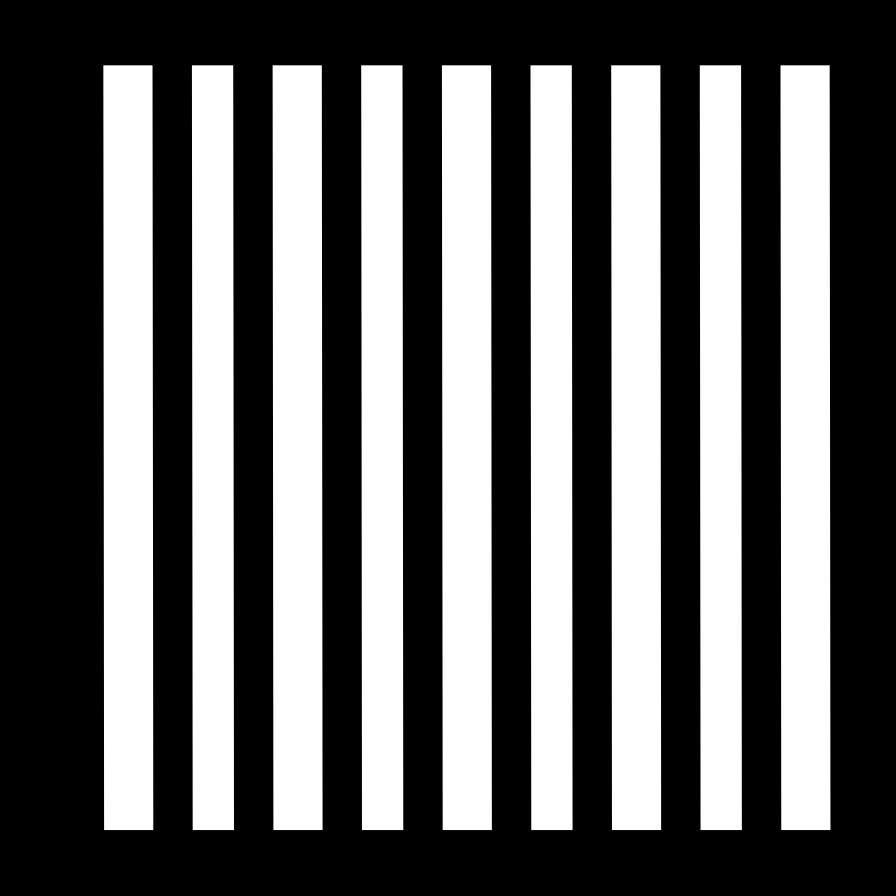
This pattern is drawn by a Shadertoy shader. Its source:

```glsl
const float BAR_COUNT   = 9.0;
const float FIRST_BAR   = 0.1432;   // centre of the leftmost bar
const float BAR_PITCH   = 0.09447;  // distance between bar centres
const float WIDE_WIDTH  = 0.0549;
const float THIN_WIDTH  = 0.0461;
const float BAR_BOTTOM  = 0.0736;
const float BAR_TOP     = 0.9271;
const float LEAN        = 0.001;    // faint sideways drift along each bar
const vec3  GROUND      = vec3(0.0);
const vec3  BAR_COLOUR  = vec3(1.0);

// Signed distances to the vertical and horizontal sides of the nearest bar
vec2 barDistance(vec2 p)
{
    float x = p.x - FIRST_BAR + LEAN * (p.y - 0.5);
    float index = clamp(floor(x / BAR_PITCH + 0.5), 0.0, BAR_COUNT - 1.0);
    float width = mix(WIDE_WIDTH, THIN_WIDTH, mod(index, 2.0));

    float side = abs(x - index * BAR_PITCH) - 0.5 * width;
    float ends = abs(p.y - 0.5 * (BAR_TOP + BAR_BOTTOM))
               - 0.5 * (BAR_TOP - BAR_BOTTOM);
    return vec2(side, ends);
}

void mainImage(out vec4 fragColor, in vec2 fragCoord)
{
    vec2 uv = fragCoord / iResolution.xy;

    // Pixel coverage from a one-pixel box filter
    vec2 coverage = clamp(0.5 - barDistance(uv) * iResolution.xy, 0.0, 1.0);

    fragColor = vec4(mix(GROUND, BAR_COLOUR, coverage.x * coverage.y), 1.0);
}
```
